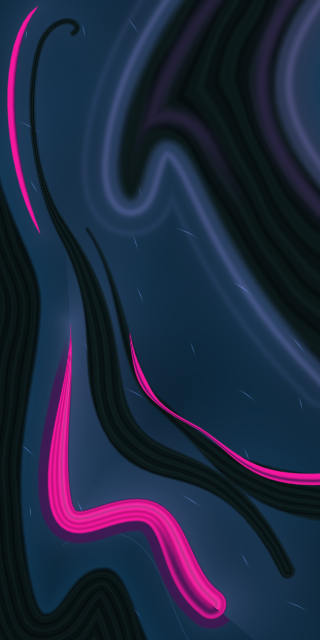
A WebGL 1 fragment shader for this background:

```glsl
precision highp float;
// Liquid marbling: dark striped currents and neon pink ribbons in a teal haze.
uniform vec2 u_resolution;

const vec3 DEEP = vec3(.025, .115, .175);
const vec3 TEAL = vec3(.06, .2, .305);
const vec3 MIST = vec3(.26, .33, .5);
const vec3 LILAC = vec3(.35, .27, .44);
const vec3 VIOLET = vec3(.15, .13, .24);
const vec3 PLUM = vec3(.26, .08, .32);
const vec3 PINK = vec3(.96, .09, .62);
const vec3 ROSE = vec3(1., .32, .74);
const vec3 INK = vec3(.022, .055, .065);
const vec3 MOSS = vec3(.058, .12, .125);
const float STREAK_CELLS = 6.;
const int STEPS = 16;

vec2 pos, pen, hit; // sample point, path end, (signed distance, parameter)
float part;         // index of the current path piece

vec2 hash2(vec2 p) {
  return fract(sin(vec2(dot(p, vec2(127.1, 311.7)), dot(p, vec2(269.5, 183.3)))) * 43758.5);
}

float corner(vec2 i, vec2 f, vec2 o) { return dot(hash2(i + o) * 2. - 1., f - o); }

float gradientNoise(vec2 p) {
  vec2 i = floor(p), f = fract(p), u = f * f * (3. - 2. * f), e = vec2(1, 0);
  return mix(mix(corner(i, f, e.yy), corner(i, f, e.xy), u.x),
             mix(corner(i, f, e.yx), corner(i, f, e.xx), u.x), u.y);
}

void begin(float x, float y) {
  pen = vec2(x, y);
  hit = vec2(9, 0);
  part = 0.;
}

// Appends a cubic piece; distance is positive left of travel.
void to(float bx, float by, float cx, float cy, float dx, float dy) {
  vec2 a = pen, b = vec2(bx, by), c = vec2(cx, cy), d = vec2(dx, dy);
  for (int i = 1; i <= STEPS; i++) {
    float n = float(STEPS), t = float(i) / n, s = 1. - t;
    vec2 next = s * s * (s * a + 3. * t * b) + t * t * (3. * s * c + t * d);
    vec2 e = next - pen, q = pos - pen;
    float h = clamp(dot(q, e) / dot(e, e), 0., 1.), r = length(q - e * h);
    if (r < abs(hit.x)) hit = vec2(e.x * q.y < e.y * q.x ? -r : r, part + t + (h - 1.) / n);
    pen = next;
  }
  part++;
}

float fill(float d) { float px = .9 / u_resolution.x; return smoothstep(-px, px, d); }
float bump(float x, float c, float w) { x = (x - c) / w; return exp(-x * x); }
float glow(float d, float k) { return exp(-abs(d) * k); }
vec3 striped(float a) { return mix(INK, MOSS, .5 + .35 * sin(a) + .15 * sin(a * 2.7)); }

// Sparse curved glints on a jittered grid
float streaks(vec2 p) {
  vec2 g = p * STREAK_CELLS, r = hash2(floor(g) + 7.), q = fract(g) - .35 - .3 * r.yx;
  float a = (r.x - .5) * 1.3 - 1.05, u = dot(q, vec2(cos(a), sin(a)));
  float v = dot(q, vec2(-sin(a), cos(a))) + u * u * .3;
  return step(.45, r.y) * bump(v, 0., .011) * bump(u, 0., .06 + .1 * r.x);
}

void main() {
  pos = gl_FragCoord.xy / u_resolution * vec2(1, 2);
  float flow = gradientNoise(pos * 3.), ripple = gradientNoise(pos * vec2(7, 4) + 5.);

  // Left bank and the hill at its foot
  begin(-.02, 1.557);
  to(.013, 1.297, .143, 1.193, .13, 1.023);
  to(.12, .828, .052, .646, .073, .385);
  to(.089, .203, .117, .086, .143, .086);
  to(.195, .086, .221, .229, .326, .229);
  to(.404, .229, .417, .073, .495, -.057);
  vec2 bank = hit;

  // Outer fold and inner edge of the upper right current
  begin(.599, 2.052);
  to(.443, 1.844, .378, 1.661, .365, 1.505);
  to(.357, 1.414, .385, 1.367, .411, 1.37);
  to(.464, 1.375, .456, 1.552, .521, 1.552);
  to(.625, 1.552, .638, 1.219, 1.03, .828);
  vec2 fold = hit;
  begin(.99, 2.052);
  to(.807, 1.818, .807, 1.635, 1.03, 1.375);
  float lobe = hit.x;

  // Hooked dark ribbon and its right-hand branch
  begin(.229, 1.896);
  to(.273, 1.927, .182, 1.974, .13, 1.87);
  to(.078, 1.74, .091, 1.453, .195, 1.284);
  to(.365, 1.01, .286, .854, .365, .685);
  to(.469, .464, .69, .646, .898, .216);
  vec2 hook = hit;
  begin(.273, 1.284);
  to(.391, 1.115, .378, .854, .482, .75);
  to(.625, .633, .729, .464, 1.04, .44);
  vec2 branch = hit;

  // Pink paths: upper sliver, thin strand, broad bend
  begin(.117, 1.979);
  to(0., 1.87, .013, 1.505, .125, 1.271);
  vec2 sliver = hit;
  begin(.404, .971);
  to(.43, .75, .508, .724, .625, .659);
  to(.742, .581, .781, .49, 1.02, .503);
  vec2 strand = hit;
  begin(.219, .99);
  to(.234, .828, .156, .594, .19, .424);
  to(.219, .307, .313, .406, .43, .406);
  to(.56, .406, .534, .203, .66, .112);
  vec2 bend = hit;

  // Haze, glows and glints
  vec3 col = mix(DEEP, TEAL, clamp(.45 + flow * .7, 0., 1.));
  col = mix(col, MIST, .55 * glow(fold.x, 11.));
  col = mix(col, MIST, .9 * glow(bend.x, bend.x > 0. ? 9. : 18.));
  col = mix(col, MIST, .3 * glow(sliver.x, 18.) + .18 * glow(hook.x, 8.));
  col = mix(col, TEAL * 1.2, .6 * glow(bank.x, 14.));
  col += LILAC * (.35 * bump(fold.x, -.035, .013) + .12 * bump(fold.x, -.1, .012));
  col += MIST * (.5 * streaks(pos) + .15 * bump(bank.x, .11, .002) * smoothstep(2.5, 3.5, bank.y));

  // Upper right current and the pale lobe beyond it
  vec3 current = striped(fold.x / max(fold.x - lobe, .001) * 32. + ripple * 3.) * .9;
  float folded = 1. - smoothstep(3.1, 3.6, fold.y);
  current = mix(current, VIOLET, .85 * folded * bump(fold.x, .085, .025));
  current = mix(current, VIOLET * 1.1, .9 * bump(lobe, -.04, .025));
  col = mix(col, current, smoothstep(-.012, .026, fold.x));
  vec3 pale = mix(MIST * .65, TEAL * 1.15, smoothstep(.03, .2, lobe));
  pale += LILAC * .3 * bump(lobe, .045, .014);
  col = mix(col, pale, smoothstep(-.012, .016, lobe));

  // Dark bank and ribbons
  col = mix(col, striped(bank.x * 190. + ripple * 5.) * .85, smoothstep(-.004, .012, -bank.x));
  float w = .006 + .012 * smoothstep(0., .8, branch.y) + .055 * smoothstep(1.2, 2., branch.y);
  col = mix(col, striped(branch.x * 250. + ripple * 3.), smoothstep(-.004, .008, w - abs(branch.x)));
  w = mix(.009, .052, smoothstep(1.6, 2.8, hook.y)) - .028 * smoothstep(3.1, 4., hook.y);
  col = mix(col, striped(hook.x / w * 9. + ripple * 4.), smoothstep(-.004, .006, w - abs(hook.x)));

  // Neon ribbons with plum shade
  w = .012 * pow(max(4. * sliver.y * (1. - sliver.y), 0.), .6);
  col = mix(col, mix(PINK, PLUM, smoothstep(0., .014, sliver.x)), fill(w - abs(sliver.x)));
  w = .008 * bump(strand.y, .3, .22) + .004 * smoothstep(0., .4, strand.y) + .014 * smoothstep(1., 2., strand.y);
  vec3 neon = mix(PINK, PLUM, .75 * bump(strand.x / (w + .001), -.25, .3));
  col = mix(col, neon, fill(w - abs(strand.x)) * smoothstep(0., .05, strand.y));
  float grow = smoothstep(0., .4, bend.y);
  w = .034 * smoothstep(-.1, 1., bend.y) * smoothstep(0., .15, bend.y) + .012 * smoothstep(2., 2.8, bend.y);
  col = mix(col, PLUM, .85 * grow * smoothstep(-.003, .006, w + .018 * grow - abs(bend.x + .014)));
  float side = bend.x / (w + .001);
  neon = mix(PINK, ROSE, .6 * bump(side, .35, .2)) * (.9 + .1 * sin(side * 14.));
  neon = mix(neon, PLUM, .9 * bump(side, -.45, .3) * smoothstep(2.1, 2.7, bend.y));
  gl_FragColor = vec4(mix(col, neon, fill(w - abs(bend.x))), 1);
}
```
